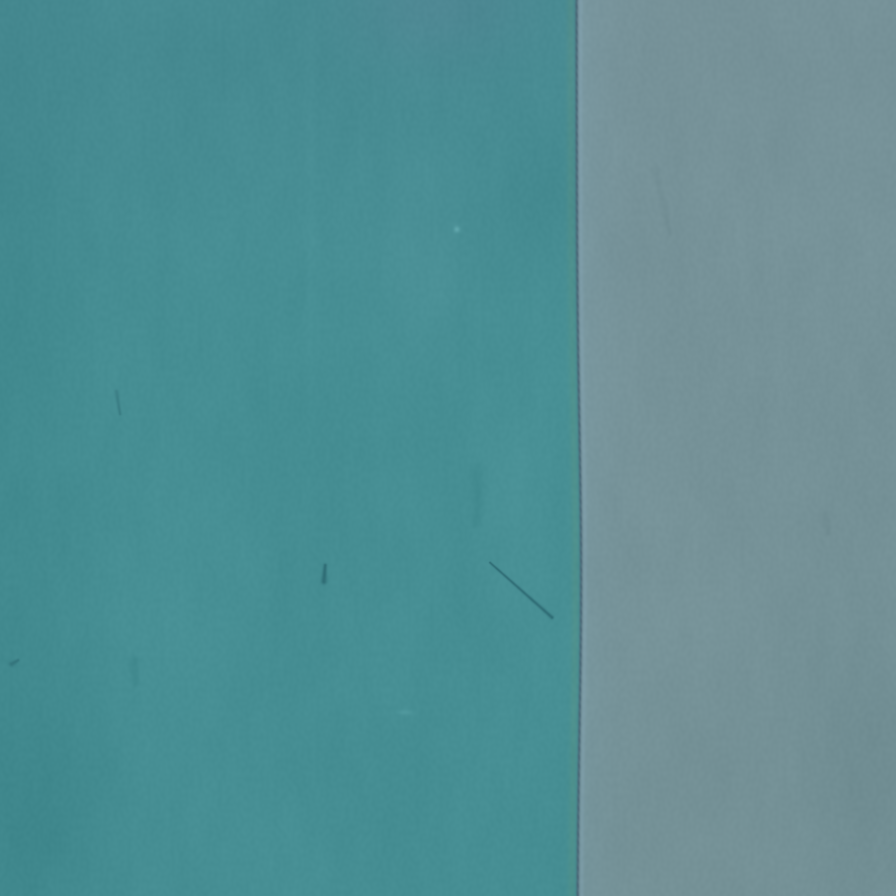
Write a Shadertoy shader that draws this texture.

```glsl
// Two painted cloth panels, teal and blue-grey, meeting at a thin upright seam.
// Gradient noise gives worn patches and weave; soft distance-to-segment strokes
// add scratches and smudges, and a gently bowed line carries the stitched edge.

vec2 gradientAt(vec2 cell) {
    vec3 h = fract(cell.xyx * vec3(0.1031, 0.1030, 0.0973));
    h += dot(h, h.yzx + 33.33);
    float angle = 6.2832 * fract((h.x + h.y) * h.z);
    return vec2(cos(angle), sin(angle));
}

float gradientNoise(vec2 p) {
    vec2 i = floor(p), f = fract(p);
    vec2 u = f * f * f * (f * (f * 6.0 - 15.0) + 10.0);
    vec2 e = vec2(0.0, 1.0);
    return mix(
        mix(dot(gradientAt(i), f), dot(gradientAt(i + e.yx), f - e.yx), u.x),
        mix(dot(gradientAt(i + e.xy), f - e.xy), dot(gradientAt(i + e.yy), f - e.yy), u.x),
        u.y);
}

float fbm(vec2 p) {
    float sum = 0.0, amplitude = 0.5;
    for (int octave = 0; octave < 4; octave++) {
        sum += amplitude * gradientNoise(p);
        p = p * 2.03 + 17.7;
        amplitude *= 0.5;
    }
    return sum;
}

// Soft stroke from a to b, thinning toward b.
float stroke(vec2 p, vec2 a, vec2 b, float radius) {
    vec2 pa = p - a, ba = b - a;
    float t = clamp(dot(pa, ba) / dot(ba, ba), 0.0, 1.0);
    float d = length(pa - ba * t) / (radius * mix(1.0, 0.65, t));
    return exp(-d * d);
}

float glow(vec2 p, vec2 center, vec2 size) {
    vec2 d = (p - center) / size;
    return exp(-dot(d, d));
}

// The seam leans right and bows outward just below the middle.
float seamX(float y) {
    return 0.6435 + 0.0045 * exp(-pow((y - 0.36) / 0.23, 2.0)) + 0.0008 * (1.0 - y);
}

vec3 tealPanel(vec2 p) {
    vec3 color = mix(vec3(0.275, 0.558, 0.578), vec3(0.280, 0.544, 0.572), smoothstep(0.55, 1.0, p.y));
    color -= 0.018 * (1.0 - smoothstep(0.0, 0.16, p.x));
    color += vec3(0.018, 0.012, 0.014) * glow(p, vec2(0.475, 0.69), vec2(0.05, 0.10));
    color += vec3(0.012, 0.010, 0.010) * glow(p, vec2(0.57, 0.43), vec2(0.045, 0.16));
    color += vec3(0.025, -0.012, 0.004) * glow(p, vec2(0.49, 1.0), vec2(0.10, 0.07));
    color -= 0.014 * glow(p, vec2(0.61, 0.77), vec2(0.045, 0.08));
    color -= 0.012 * glow(p, vec2(0.04, 0.08), vec2(0.08, 0.10));

    // Faint upright wear lines and smudges
    color += 0.007 * glow(p, vec2(0.347, 0.75), vec2(0.006, 0.30));
    color -= 0.022 * stroke(p, vec2(0.532, 0.475), vec2(0.533, 0.415), 0.008);
    color -= 0.025 * stroke(p, vec2(0.150, 0.262), vec2(0.151, 0.238), 0.006);

    // Dark scratches
    vec3 ink = vec3(0.14, 0.36, 0.40);
    color = mix(color, ink, 0.62 * stroke(p, vec2(0.616, 0.311), vec2(0.547, 0.372), 0.0021));
    color = mix(color, ink, 0.60 * stroke(p, vec2(0.3615, 0.351), vec2(0.363, 0.369), 0.0032));
    color = mix(color, ink, 0.30 * stroke(p, vec2(0.130, 0.563), vec2(0.134, 0.538), 0.0026));
    color = mix(color, ink, 0.45 * stroke(p, vec2(0.013, 0.259), vec2(0.020, 0.263), 0.0030));

    // Pale specks
    color += 0.09 * glow(p, vec2(0.510, 0.744), vec2(0.0035));
    color += 0.04 * glow(p, vec2(0.452, 0.205), vec2(0.007, 0.003));
    return color;
}

vec3 greyPanel(vec2 p) {
    vec3 color = mix(vec3(0.458, 0.570, 0.590), vec3(0.464, 0.572, 0.598), p.y);
    color += vec3(0.008, 0.018, 0.026) * exp(-(p.x - 0.648) / 0.035);
    color -= vec3(0.020, 0.017, 0.017) * glow(p, vec2(0.96, 0.15), vec2(0.08, 0.18));
    color += 0.010 * glow(p, vec2(0.78, 0.33), vec2(0.06, 0.09));
    color -= 0.018 * stroke(p, vec2(0.732, 0.81), vec2(0.747, 0.74), 0.005);
    color -= 0.018 * stroke(p, vec2(0.921, 0.425), vec2(0.925, 0.405), 0.005);
    return color;
}

void mainImage(out vec4 fragColor, in vec2 fragCoord) {
    vec2 p = fragCoord / iResolution.xy;
    float pixel = 1.0 / iResolution.x;
    float d = p.x - seamX(p.y);
    float side = smoothstep(-pixel, pixel, d);
    vec3 color = mix(tealPanel(p), greyPanel(p), side);

    // Worn patches, upright brushing and fine weave
    color += 0.022 * fbm(p * vec2(7.0, 4.5) + 3.1);
    color += 0.014 * fbm(p * vec2(45.0, 14.0) + 8.4);
    color += 0.012 * gradientNoise(p * vec2(190.0, 150.0));

    // Greenish hem, dark stitched seam and its pale lip
    color += vec3(0.030, 0.008, -0.025) * exp(-pow((d + 0.0065) / 0.0045, 2.0));
    float stitch = 0.5 + 0.5 * sin(6.2832 * (p.y * 105.0 + d * 90.0));
    float seam = exp(-pow(d / 0.0019, 2.0));
    color = mix(color, vec3(0.29, 0.40, 0.46), seam * (0.72 + 0.18 * stitch));
    color += vec3(0.018, 0.020, 0.032) * exp(-pow((d - 0.0045) / 0.0025, 2.0));

    fragColor = vec4(clamp(color, 0.0, 1.0), 1.0);
}
```
